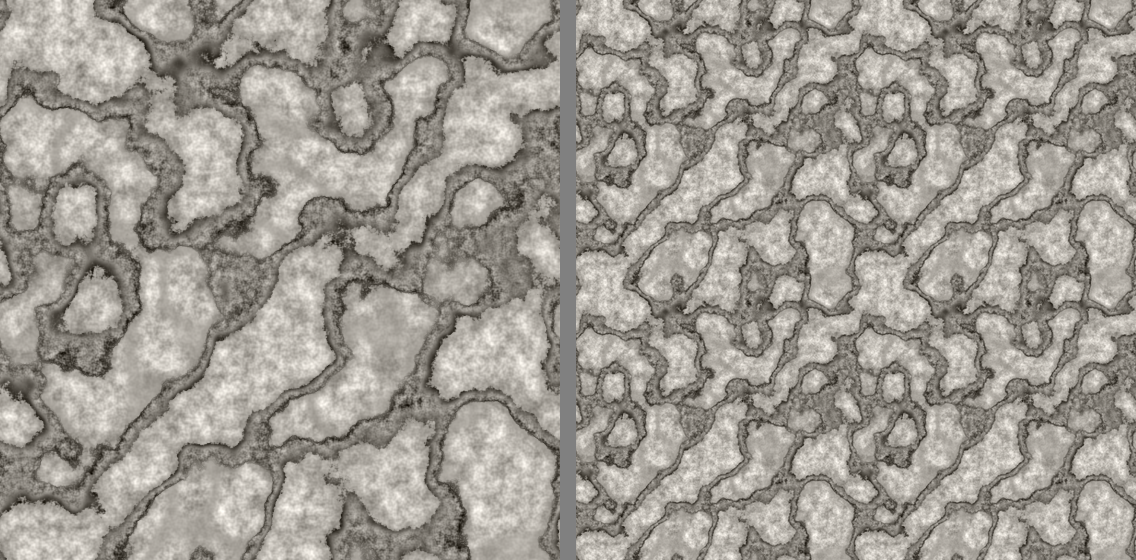
Left, the tile; right, the same tile 2 across and 2 down.
Give the GLSL for this texture, as a Shadertoy shader.

```glsl
// Integer hash of a lattice cell, 0..1
float hashCell(ivec2 cell, int seed) {
    uint h = uint(cell.x) * 1597u + uint(cell.y) * 51749u + uint(seed) * 7919u;
    h = (h ^ (h >> 15)) * 73244475u;
    h = (h ^ (h >> 13)) * 73244475u;
    h ^= h >> 16;
    return float(h & 65535u) / 65536.0;
}

// Slope contribution of one lattice corner, wrapped to the period
float cornerSlope(ivec2 cell, vec2 offset, int period, int seed) {
    ivec2 wrapped = ((cell % period) + period) % period;
    float angle = 6.28318 * hashCell(wrapped, seed);
    return dot(vec2(cos(angle), sin(angle)), offset);
}

// Tiling gradient noise, about -0.7..0.7
float gradientNoise(vec2 uv, int period, int seed) {
    vec2 p = uv * float(period);
    ivec2 cell = ivec2(floor(p));
    vec2 f = fract(p);
    vec2 s = f * f * f * (f * (f * 6.0 - 15.0) + 10.0);
    float a = cornerSlope(cell, f, period, seed);
    float b = cornerSlope(cell + ivec2(1, 0), f - vec2(1, 0), period, seed);
    float c = cornerSlope(cell + ivec2(0, 1), f - vec2(0, 1), period, seed);
    float d = cornerSlope(cell + ivec2(1, 1), f - vec2(1, 1), period, seed);
    return mix(mix(a, b, s.x), mix(c, d, s.x), s.y);
}

// Octaves double the whole-number period, so the sum still tiles
float layeredNoise(vec2 uv, int period, int octaves, float gain, int seed) {
    float sum = 0.0;
    float amplitude = 1.0;
    for (int i = 0; i < octaves; i++) {
        sum += amplitude * gradientNoise(uv, period, seed + i);
        uv += vec2(0.137, 0.291);
        amplitude *= gain;
        period *= 2;
    }
    return sum;
}

// Dark line with a soft inner side and a sharper outer side
float rimLine(float edge, float innerWidth, float outerWidth) {
    float x = edge / (edge > 0.0 ? innerWidth : outerWidth);
    return exp(-x * x);
}

// Warm grey of a given brightness
vec3 warmGrey(float tone) {
    return clamp(vec3(tone, tone - 0.018, tone - 0.048), 0.0, 1.0);
}

void mainImage(out vec4 fragColor, in vec2 fragCoord) {
    vec2 uv = fragCoord / iResolution.xy;

    // Grain: cloudy mottling and fine speckle
    float mottle = layeredNoise(uv, 24, 4, 0.8, 40);
    float speckle = layeredNoise(uv, 64, 3, 0.8, 60);

    // Height field; the band follows its zero contour
    float height = layeredNoise(uv, 5, 4, 0.38, 11) + 0.035 * speckle;
    float bandHalfWidth = 0.11;
    float edge = bandHalfWidth - abs(height);
    float band = smoothstep(-0.03, 0.02, edge);

    // Pale ground, brighter away from the band, with smooth channels
    float openness = smoothstep(0.0, 0.17, -edge);
    float crease = abs(layeredNoise(uv, 5, 2, 0.4, 25));
    float channel = (1.0 - smoothstep(0.02, 0.13, crease)) * step(height, 0.0);
    float ground = mix(0.645, 0.765, openness * (1.0 - 0.8 * channel));
    ground += mottle * mix(0.12, 0.23, openness) * (1.0 - 0.6 * channel);

    // Grey band with rims of uneven strength
    float unevenness = smoothstep(-0.3, 0.25, gradientNoise(uv, 7, 31));
    float side = smoothstep(-0.04, 0.04, height);
    float strength = mix(0.45, 1.0, mix(unevenness, 1.0 - unevenness, side));
    float rim = rimLine(edge - 0.015, 0.045, 0.022) * strength;
    float fill = 0.56 + 0.2 * speckle + 0.05 * mottle;

    float tone = mix(ground, fill, band) - 0.3 * rim;
    fragColor = vec4(warmGrey(tone), 1.0);
}
```
